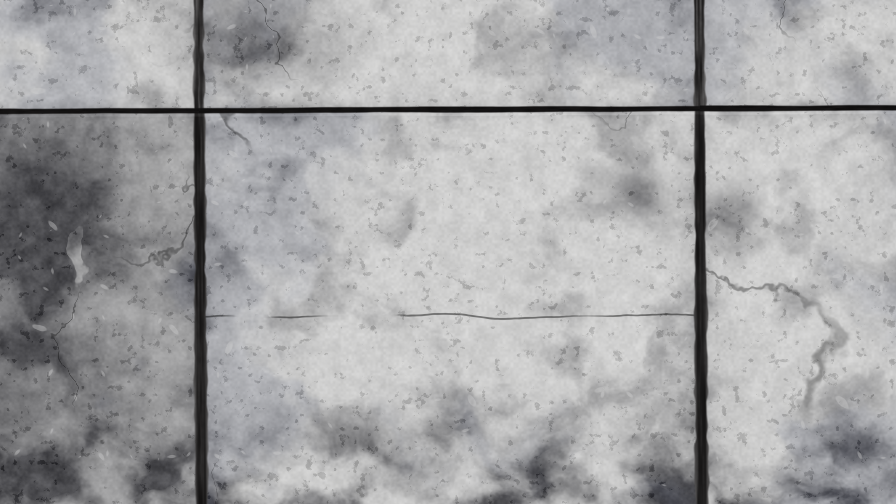
Reproduce this texture procedurally as a WebGL 1 fragment shader.

```glsl
precision highp float;
// Weathered grey concrete panels divided by dark, rough seams.

#define PITCH 0.993
#define SEAM_ORIGIN vec2(0.400, 0.779)
#define SEAM_TILT vec2(-0.006, 0.004)
#define VERTICAL_HALF 0.0125
#define HORIZONTAL_HALF 0.0052
#define CONCRETE vec3(0.805, 0.805, 0.803)
#define GRIME vec3(0.25, 0.25, 0.265)
#define SEAM_DARK vec3(0.075, 0.07, 0.07)
#define SEAM_WORN vec3(0.36, 0.355, 0.355)
#define CRACK_HEIGHT 0.372
#define GRAIN 0.10

uniform vec2 u_resolution;

float hash(vec2 p) {
  vec3 h = fract(p.xyx * vec3(0.1031, 0.1030, 0.0973));
  h += dot(h, h.yzx + 33.33);
  return fract((h.x + h.y) * h.z);
}

float noise(vec2 p) {
  vec2 i = floor(p), f = fract(p);
  f = f * f * (3.0 - 2.0 * f);
  return mix(mix(hash(i), hash(i + vec2(1.0, 0.0)), f.x),
             mix(hash(i + vec2(0.0, 1.0)), hash(i + 1.0), f.x), f.y);
}

float fbm(vec2 p) {
  float sum = 0.0, amp = 0.5;
  for (int i = 0; i < 5; i++) {
    sum += amp * noise(p);
    p = mat2(1.6, 1.2, -1.2, 1.6) * p + 17.3;
    amp *= 0.5;
  }
  return sum;
}

// Soft round falloff: one at the centre, zero at the radius.
float blot(vec2 p, vec2 centre, vec2 radius) {
  return 1.0 - smoothstep(0.0, 1.0, length((p - centre) / radius));
}

// Small pale chips, one possible chip per grid cell, at two scales.
float chips(vec2 p, vec2 warp, float px) {
  float cover = 0.0;
  for (int i = 0; i < 2; i++) {
    float size = 0.12 - 0.065 * float(i);
    vec2 g = p / size + 31.0 * float(i);
    vec2 id = floor(g);
    float turn = 3.1416 * hash(id + 5.1);
    vec2 d = fract(g) - 0.35 - 0.3 * vec2(hash(id), hash(id + 9.7));
    d = mat2(cos(turn), sin(turn), -sin(turn), cos(turn)) * d + warp * 0.2;
    float reach = length(d * vec2(1.0, 2.4)) - 0.13 * hash(id + 2.3);
    float soft = px / size;
    cover += step(0.62, hash(id + 7.9)) * (1.0 - smoothstep(-soft, soft * 2.0, reach));
  }
  return min(cover, 1.0);
}

void main() {
  float px = 1.0 / u_resolution.y;
  vec2 p = gl_FragCoord.xy * px;

  // Panel grid, slightly out of square.
  vec2 q = p - SEAM_ORIGIN - SEAM_TILT * p.yx;
  vec2 panel = floor(q / PITCH);
  vec2 toSeam = abs(fract(q / PITCH + 0.5) - 0.5) * PITCH;
  float lower = 1.0 - step(0.0, q.y);
  float dirtyPanel = lower * (1.0 - step(0.0, q.x));

  // Noise layers, shifted so that each panel wears differently.
  vec2 s = p + panel * 7.31 + 20.0;
  vec2 warp = vec2(fbm(s * 9.0), fbm(s * 9.0 + 40.0)) - 0.48;
  float cloud = fbm(s * 3.2 + warp * 0.6);
  float mottle = fbm(s * vec2(9.0, 12.0) + warp);
  float fine = fbm(s * 42.0);
  float grit = noise(s * 190.0);

  // Broad stains, lower-edge soiling and grime along the seams.
  float dirt = 0.26 * smoothstep(0.43, 0.76, cloud);
  dirt += 0.27 * smoothstep(0.46, 0.78, mottle);
  dirt += 0.75 * (1.0 - smoothstep(-0.03, 0.25, p.y)) * smoothstep(0.25, 0.75, mottle);
  dirt += 0.22 * exp(-min(toSeam.x, toSeam.y * 1.8) / 0.022) * (0.4 + mottle);
  vec2 w = p + warp * 0.16;
  dirt += 0.65 * blot(w, vec2(1.25, 0.63), vec2(0.13, 0.11)) * (0.4 + fine);
  dirt += 0.50 * blot(w, vec2(1.43, 0.59), vec2(0.10, 0.13)) * (0.4 + fine);
  dirt += 0.42 * blot(w, vec2(0.50, 0.95), vec2(0.26, 0.17)) * (0.4 + mottle);
  float leftSoil = 0.66 - 0.85 * p.x + 0.5 * (cloud - 0.48) + 0.35 * (mottle - 0.48);
  leftSoil += 0.42 * blot(w, vec2(0.10, 0.58), vec2(0.22, 0.26));
  dirt += dirtyPanel * max(leftSoil, 0.1);

  // Peeled pale patch on the soiled panel.
  float peel = length((p - vec2(0.17, 0.51) + warp * 0.22) * vec2(1.0, 0.65)) - 0.036;
  dirt -= dirtyPanel * 0.35 * (1.0 - smoothstep(-px, 2.0 * px, peel));

  vec3 color = mix(CONCRETE, GRIME, clamp(dirt, 0.0, 0.92));
  color += GRAIN * (fine - 0.48) * (1.0 + dirt) + 0.045 * (grit - 0.5);
  color -= 0.12 * smoothstep(0.64, 0.76, fbm(s * 75.0));
  color += vec3(-0.008, -0.003, 0.012) * smoothstep(0.5, 0.65, cloud);
  color = mix(color, vec3(0.82), 0.38 * chips(s, warp, px));

  // One long crack and sparse wandering hairlines.
  float crackY = CRACK_HEIGHT + 0.008 * (noise(vec2(p.x * 9.0, 3.0)) - 0.5) + 0.012 * warp.y;
  float crack = 1.0 - smoothstep(0.0005, 0.0010 + px, abs(p.y - crackY));
  crack *= step(0.0, q.x) * (1.0 - step(PITCH, q.x)) * smoothstep(0.2, 0.5, noise(p * 12.0));
  float hair = abs(noise(s * 3.0 + warp * 0.7) - 0.5);
  hair = 1.0 - smoothstep(0.001, 0.003 + 3.0 * px, hair);
  hair *= smoothstep(0.52, 0.68, noise(s * 4.0 + 60.0));
  color *= 1.0 - 0.45 * max(crack, 0.7 * hair);

  // Fibrous vertical seams, paler above the horizontal joint.
  float ragged = 0.005 * (noise(vec2(p.x * 9.0, p.y * 45.0)) - 0.5) + 0.004 * warp.x;
  float halfWidth = VERTICAL_HALF - 0.003 * p.y + ragged;
  float streak = noise(vec2(q.x * 260.0, p.y * 14.0)) * (0.5 + fine);
  float wear = streak * mix(0.85, 0.35, lower) + 0.55 * smoothstep(0.006, 0.013, toSeam.x);
  vec3 seamColor = mix(SEAM_DARK, SEAM_WORN, clamp(wear, 0.0, 1.0));
  color = mix(color, seamColor, 1.0 - smoothstep(-px, px * 1.5, toSeam.x - halfWidth));

  // Horizontal joint with a worn pale lip below it.
  float jointEdge = toSeam.y - HORIZONTAL_HALF - 0.003 * warp.y;
  float lip = lower * (1.0 - smoothstep(0.002, 0.005, abs(jointEdge - 0.003)));
  color += 0.10 * lip * mottle;
  color = mix(color, SEAM_DARK * (0.6 + 0.8 * fine), 1.0 - smoothstep(-px, px, jointEdge));

  gl_FragColor = vec4(clamp(color, 0.0, 1.0), 1.0);
}
```
